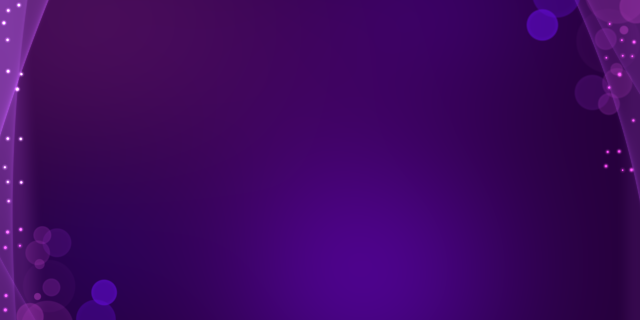
Reproduce this background procedurally as a WebGL 2 fragment shader.

```glsl
#version 300 es
precision highp float;
// Violet backdrop with silky ribbons along both sides, bokeh and sparkles.
// Gaussian glows form the base, quadratic curves bound the ribbons, one disc
// cluster is drawn in two rotated frames, and cellular noise places sparkles.
uniform vec2 u_resolution;
out vec4 outColor;

const vec3 NIGHT = vec3(0.14, 0.0, 0.22);
const vec3 LILAC = vec3(0.56, 0.27, 0.71);
const vec3 PLUM = vec3(0.42, 0.15, 0.54);
const vec3 VIOLET = vec3(0.38, 0.04, 0.82);
const vec3 ORCHID = vec3(0.68, 0.22, 0.72);

// Bokeh cluster: offset from the anchor disc, radius, opacity
const int DISCS = 11;
const vec4 CLUSTER[DISCS] = vec4[DISCS](
  vec4(0.206, -0.050, 0.100, 0.07), vec4(0.232, 0.104, 0.100, 0.22),
  vec4(0.044, 0.099, 0.076, 0.38), vec4(0.000, 0.000, 0.049, 0.70),
  vec4(0.198, -0.044, 0.034, 0.30), vec4(0.234, -0.182, 0.047, 0.25),
  vec4(0.156, -0.211, 0.055, 0.22), vec4(0.208, -0.247, 0.034, 0.32),
  vec4(0.232, -0.138, 0.019, 0.35), vec4(0.255, -0.016, 0.013, 0.65),
  vec4(0.293, 0.057, 0.052, 0.40));

float glow(vec2 p, vec2 center, vec2 radius) {
  vec2 d = (p - center) / radius;
  return exp(-dot(d, d));
}

float curve(vec3 c, float t) {
  return c.x + t * (c.y + t * c.z);
}

vec2 complexMul(vec2 a, vec2 b) {
  return vec2(a.x * b.x - a.y * b.y, a.x * b.y + a.y * b.x);
}

vec2 hash2(vec2 cell) {
  vec3 h = fract(cell.xyx * vec3(0.1031, 0.1030, 0.0973));
  h += dot(h, h.yzx + 33.33);
  return fract((h.xx + h.yz) * h.zy);
}

vec3 backdrop(vec2 p) {
  vec3 col = NIGHT;
  col += vec3(0.07, 0.005, 0.10) * glow(p, vec2(1.05, 0.65), vec2(0.60, 0.70));
  col += vec3(0.12, 0.010, 0.27) * glow(p, vec2(1.15, 0.10), vec2(0.48, 0.42));
  col += vec3(0.13, 0.050, 0.11) * glow(p, vec2(0.25, 0.95), vec2(0.60, 0.50));
  col += vec3(0.04, 0.000, 0.10) * glow(p, vec2(1.40, 1.00), vec2(0.40, 0.30));
  col += vec3(0.00, 0.000, 0.07) * glow(p, vec2(0.30, 0.20), vec2(0.30, 0.30));
  return col;
}

// Translucent sheet on the positive side of d, with a shining rim
vec3 ribbon(vec3 col, float d, vec3 tint, float alpha, float rim, float aa) {
  float inside = smoothstep(-aa, aa, d);
  col = mix(col, tint, inside * alpha);
  float sheen = inside * exp(-max(d, 0.0) / 0.012) + exp(-abs(d) / 0.003);
  return col + LILAC * rim * sheen;
}

vec3 bokeh(vec3 col, vec2 q, float aa) {
  for (int i = 0; i < DISCS; i++) {
    vec4 disc = CLUSTER[i];
    float d = length(q - disc.xy) - disc.z;
    vec3 tint = mix(VIOLET, ORCHID, smoothstep(0.05, 0.25, disc.x));
    float edge = 0.85 + 0.15 * smoothstep(-0.3 * disc.z, 0.0, d);
    col = mix(col, tint, smoothstep(aa, -aa, d) * disc.w * edge);
  }
  return col;
}

// One jittered spark per cell; e is measured inward from a side edge
float sparkles(vec2 e, float columns, float density, float seed) {
  vec2 size = vec2(0.04, 0.05);
  vec2 cell = floor(e / size);
  vec2 jitter = hash2(cell + seed);
  vec2 kind = hash2(cell + seed + 57.0);
  float r = length(e - (cell + 0.3 + 0.4 * jitter) * size);
  float radius = mix(0.0025, 0.0055, kind.y * kind.y);
  float shine = exp(-r * r / (radius * radius)) + 0.3 * smoothstep(0.012, 0.0, r);
  return shine * step(kind.x, density) * step(cell.x + 0.5, columns);
}

void main() {
  vec2 p = gl_FragCoord.xy / u_resolution * vec2(2.0, 1.0);
  float aa = 1.2 / u_resolution.y;
  float t = 1.0 - p.y;
  vec3 col = backdrop(p);

  // Left ribbons
  float hazeEdge = 0.085 + 0.06 * t;
  float haze = smoothstep(hazeEdge + 0.01, hazeEdge - 0.07, p.x);
  col = mix(col, PLUM, haze * mix(0.65, 0.45, t));
  col = ribbon(col, curve(vec3(0.085, -0.14, 0.105), t) - p.x, LILAC, mix(0.5, 0.2, t), 0.10, aa);
  col = ribbon(col, curve(vec3(0.151, -0.40, 0.10), t) - p.x, LILAC, 0.45, 0.20, aa);
  col = ribbon(col, curve(vec3(-0.36, 0.35, 0.12), t) - p.x, PLUM, 0.2, 0.10, aa);

  // Right ribbons
  col = mix(col, PLUM, 0.22 * smoothstep(1.925, 1.99, p.x));
  col = ribbon(col, p.x - curve(vec3(1.797, 0.45, -0.20), t), PLUM, 0.30, 0.16, aa);
  col = ribbon(col, p.x - curve(vec3(1.836, 0.50, 0.20), t), PLUM, 0.25, 0.08, aa);

  // The same cluster at the upper right and, turned and shrunk, lower left
  col = bokeh(col, p - vec2(1.695, 0.922), aa);
  col = bokeh(col, complexMul(p - vec2(0.3255, 0.086), vec2(-1.216, 0.15)), aa);

  // Sparkles, pale on the left and pink on the right
  vec3 leftTint = mix(vec3(0.9, 0.3, 0.85), vec3(1.0, 0.85, 1.0), smoothstep(0.2, 0.5, p.y));
  col += leftTint * sparkles(p, 2.0, 0.55, 3.0);
  float upper = smoothstep(0.36, 0.40, p.y);
  col += vec3(0.75, 0.25, 0.65) * upper * sparkles(vec2(2.0 - p.x, p.y), 3.0, 0.4, 19.0);

  outColor = vec4(clamp(col, 0.0, 1.0), 1.0);
}
```
